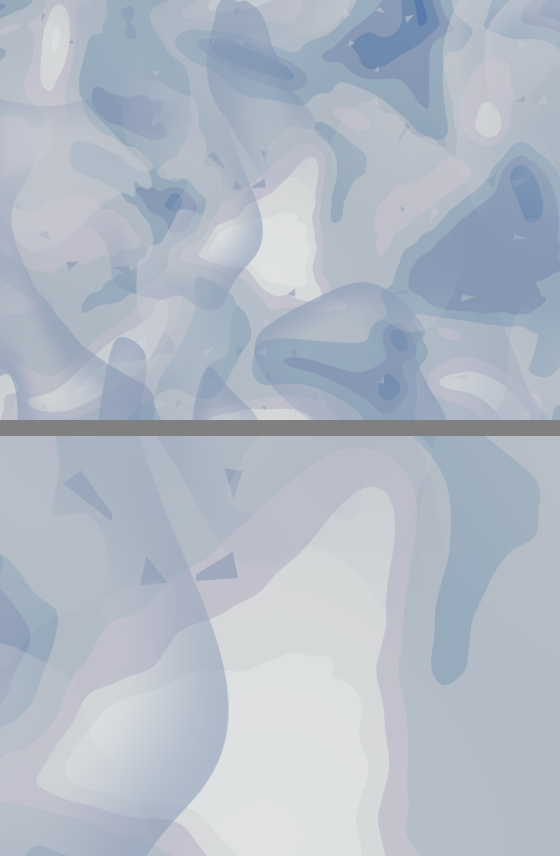
Top, the full canvas; bottom, a detail of the centre.
A WebGL 1 fragment shader for this background:

```glsl
precision highp float;
// Abstract blue-grey camouflage: nested warped patches, translucent veils and small shards.

uniform vec2 u_resolution;

const vec3 DEEP  = vec3(0.34, 0.47, 0.66);
const vec3 STEEL = vec3(0.43, 0.54, 0.68);
const vec3 IRIS  = vec3(0.53, 0.60, 0.71);
const vec3 SLATE = vec3(0.59, 0.67, 0.74);
const vec3 MIST  = vec3(0.70, 0.735, 0.775);
const vec3 ROSE  = vec3(0.755, 0.755, 0.80);
const vec3 PALE  = vec3(0.83, 0.84, 0.845);
const vec3 HAZE  = vec3(0.65, 0.70, 0.76);

const float PATCH_SCALE  = 3.6;   // patches per canvas height
const float WARP         = 0.42;  // bending of the outlines
const float DETAIL       = 0.30;  // weight of the second octave
const float ROUGHNESS    = 0.07;  // ragged edges, in places only
const float HAZE_AMOUNT  = 0.40;
const float VEIL_OPACITY = 0.55;
const float SHARD_SCALE  = 15.0;  // shard cells per canvas height
const float SHARD_CHANCE = 0.30;
const float SHARD_OPACITY = 0.60;
const int   VEILS = 4;

float hash(vec2 p) {
    return fract(sin(dot(p, vec2(127.1, 311.7))) * 43758.5);
}

mat2 rotation(float a) {
    return mat2(cos(a), sin(a), -sin(a), cos(a));
}

float cornerSlope(vec2 cell, vec2 offset) {
    float a = 6.2832 * hash(cell);
    return dot(vec2(cos(a), sin(a)), offset);
}

// Gradient noise, roughly -0.7 to 0.7
float noise(vec2 p) {
    vec2 i = floor(p), f = p - i;
    vec2 u = f * f * f * (f * (f * 6.0 - 15.0) + 10.0);
    vec2 e = vec2(1.0, 0.0);
    float low  = mix(cornerSlope(i, f), cornerSlope(i + e.xy, f - e.xy), u.x);
    float high = mix(cornerSlope(i + e.yx, f - e.yx), cornerSlope(i + e.xx, f - e.xx), u.x);
    return mix(low, high, u.y);
}

// Warped height field whose contours outline the patches
float field(vec2 p) {
    vec2 bend = vec2(noise(p * 0.9 + 31.7), noise(p * 0.9 - 17.3));
    vec2 q = p + 2.0 * WARP * bend;
    float ragged = smoothstep(0.05, 0.30, noise(p * 0.6 + 53.1));
    return noise(q) + DETAIL * noise(q * 2.1 + 9.4) + ROUGHNESS * ragged * noise(p * 7.0);
}

// Height, and the change of height across about one pixel
vec2 contour(vec2 p, float pixel) {
    float h = field(p);
    vec2 d = vec2(field(p + vec2(pixel, 0.0)), field(p + vec2(0.0, pixel))) - h;
    return vec2(h, 0.7 * length(d) + 0.0005);
}

float above(float level, vec2 c) {
    return smoothstep(level - c.y, level + c.y, c.x);
}

vec3 tone(vec2 c) {
    vec3 color = mix(DEEP, STEEL, above(-0.50, c));
    color = mix(color, IRIS,  above(-0.37, c));
    color = mix(color, SLATE, above(-0.24, c));
    color = mix(color, MIST,  above(-0.04, c));
    color = mix(color, ROSE,  above(0.20, c));
    color = mix(color, PALE,  above(0.35, c));
    return mix(color, PALE + 0.03, above(0.48, c));
}

// Coverage of one irregular triangle per cell
float shard(vec2 p, vec2 cell, float pixel) {
    float turn = 6.2832 * hash(cell + 3.1);
    vec2 center = 0.35 + 0.3 * vec2(hash(cell + 5.7), hash(cell + 8.3));
    vec2 q = rotation(turn) * (p - cell - center) * vec2(1.0, 1.4);
    float d = -1.0;
    for (int k = 0; k < 3; k++) {
        float a = 2.0944 * float(k) + 0.9 * hash(cell + float(k) * 11.0);
        d = max(d, dot(q, vec2(cos(a), sin(a))));
    }
    float size = mix(0.05, 0.15, hash(cell + 13.9));
    return 1.0 - smoothstep(size - pixel, size + pixel, d);
}

void main() {
    vec2 p = gl_FragCoord.xy / u_resolution.y;
    float pixel = 1.0 / u_resolution.y;

    // Nested patches with a slow drift in brightness
    vec3 color = tone(contour(p * PATCH_SCALE + 4.2, pixel * PATCH_SCALE));
    color += 0.03 * noise(p * 2.3 + 71.0);

    // Small shards gathered in groups
    vec2 s = p * SHARD_SCALE;
    vec2 cell = floor(s);
    float crowd = smoothstep(-0.15, 0.15, noise(cell * 0.21 + 6.5));
    float present = step(hash(cell), SHARD_CHANCE * (0.25 + crowd));
    vec3 chip = mix(IRIS, ROSE + 0.02, step(0.4, hash(cell + 21.0)));
    color = mix(color, chip, SHARD_OPACITY * present * shard(s, cell, pixel * SHARD_SCALE));

    // Haze that quiets some regions
    color = mix(color, HAZE, HAZE_AMOUNT * smoothstep(-0.1, 0.3, noise(p * 1.7 + 40.0)));

    // Translucent veils: crisp on the rim, fading inward
    for (int i = 0; i < VEILS; i++) {
        float n = float(i);
        vec2 q = rotation(0.6 + 0.45 * n) * p * vec2(1.9, 3.1) + 19.3 * n + 7.7;
        vec2 c = contour(q, pixel * 2.6);
        float cover = above(0.06, c) * (1.0 - smoothstep(0.06, 0.50, c.x));
        float region = smoothstep(-0.15, 0.30, noise(p * 1.6 + 13.7 * n));
        vec3 tint = mix(IRIS, mix(ROSE, PALE, 0.4), mod(n, 2.0));
        color = mix(color, tint, VEIL_OPACITY * cover * region);
    }

    gl_FragColor = vec4(color, 1.0);
}
```
